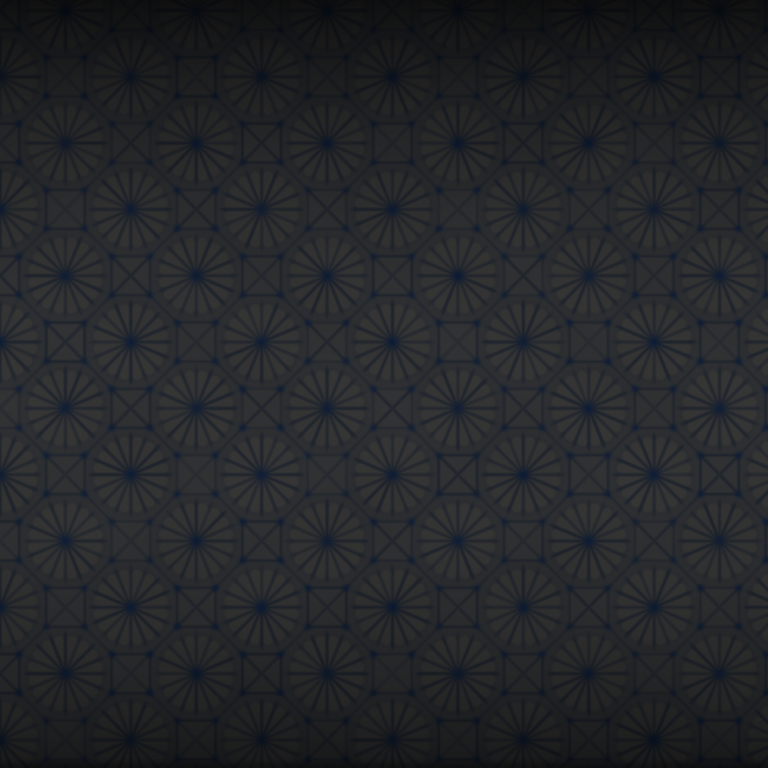
A WebGL 2 fragment shader for this pattern:

```glsl
#version 300 es
precision highp float;
// Dim lattice of octagonal rosettes and crossed squares (truncated square tiling).
// Each point finds its nearest rosette; petals, spokes and edges are soft distance
// fields, with uneven ink per motif and a vertical fall-off of light.

#define REPEATS vec2(11.74, 11.58)   // half-periods across and down
#define ROW_SHIFT 0.0365             // height of the lowest rosette row
#define LINE_WIDTH 0.024             // half width, in half-periods
#define SOFTNESS 0.026               // edge blur, in half-periods
#define PETAL_REACH 0.50             // where the rounded petal tips begin
#define PETAL_COLOR vec3(0.206, 0.206, 0.204)
#define GROUND_COLOR vec3(0.176, 0.183, 0.193)
#define INK_COLOR vec3(0.105, 0.128, 0.170)
#define HUB_COLOR vec3(0.045, 0.110, 0.215)
#define LIGHT_CENTER 0.47
#define LIGHT_FALLOFF 0.60

uniform vec2 u_resolution;
out vec4 outColor;

const float SECTOR = 0.39269908;     // angle between the 16 spokes
const float APOTHEM = 0.70710678;    // octagon centre to side

float hash(vec2 p) {
    vec3 q = fract(vec3(p.xyx) * 0.1031);
    q += dot(q, q.yzx + 33.33);
    return fract((q.x + q.y) * q.z);
}

float stroke(float d, float halfWidth) {
    float blur = max(SOFTNESS, 0.75 * REPEATS.y / u_resolution.y);
    return 1.0 - smoothstep(halfWidth - blur, halfWidth + blur, abs(d));
}

// Rosettes occupy lattice points whose coordinates have an even sum.
vec2 nearestRosette(vec2 p) {
    vec2 diagonal = floor(0.5 * vec2(p.x + p.y, p.x - p.y) + 0.5);
    return vec2(diagonal.x + diagonal.y, diagonal.x - diagonal.y);
}

// Rounded wedge: negative inside a petal lying along +x.
float petalDistance(vec2 p, float spokeDistance) {
    float tip = length(p - vec2(PETAL_REACH, 0.0)) - PETAL_REACH * sin(0.5 * SECTOR);
    return p.x > PETAL_REACH ? tip : -spokeDistance;
}

vec3 rosette(vec2 p, vec2 id) {
    float r = length(p);
    float angle = atan(p.y, p.x + step(r, 1e-5));
    float spoke = floor(angle / SECTOR + 0.5);
    float offset = abs(angle - spoke * SECTOR);
    float spokeDistance = r * sin(offset);
    float t = 0.5 * SECTOR - offset;
    float petal = petalDistance(r * vec2(cos(t), sin(t)), spokeDistance);

    vec3 color = mix(GROUND_COLOR, PETAL_COLOR, 1.0 - smoothstep(-0.05, 0.03, petal));
    float ink = 0.42 + 0.42 * hash(id * 17.0 + mod(spoke, 16.0) + 90.0);
    float reach = 1.0 - smoothstep(0.58, 0.68, r);
    color = mix(color, INK_COLOR, ink * reach * stroke(spokeDistance, LINE_WIDTH));
    return mix(color, INK_COLOR, 0.20 * stroke(petal, 0.018) * smoothstep(0.45, 0.55, r));
}

vec3 crossedSquare(vec2 q, vec2 id) {
    float cross = (abs(q.x) - abs(q.y)) * APOTHEM;
    float ink = 0.35 + 0.40 * hash(id + 51.0);
    vec3 color = mix(GROUND_COLOR, PETAL_COLOR, 0.45);
    return mix(color, INK_COLOR, ink * stroke(cross, LINE_WIDTH));
}

vec3 tiling(vec2 p) {
    vec2 center = nearestRosette(p);
    vec2 local = p - center;
    vec2 a = abs(local);
    vec2 side = a.x > a.y ? vec2(local.x < 0.0 ? -1.0 : 1.0, 0.0)
                          : vec2(0.0, local.y < 0.0 ? -1.0 : 1.0);
    vec2 squareId = center + side;
    vec2 q = local - side;
    float squareEdge = max(a.x, a.y) - APOTHEM;
    float sharedEdge = (1.0 - a.x - a.y) * APOTHEM;

    float inSquare = smoothstep(-0.015, 0.015, squareEdge);
    vec3 color = mix(rosette(local, center), crossedSquare(q, squareId), inSquare);

    // Octagon outlines, darker around some squares.
    float edgeInk = 0.40 + 0.45 * hash(squareId * 3.0 + 120.0);
    color = mix(color, INK_COLOR, edgeInk * stroke(squareEdge, 0.020));
    color = mix(color, INK_COLOR, 0.48 * stroke(sharedEdge, 0.020) * (1.0 - inSquare));

    // Blue knots at the corners and at the rosette hub.
    float corner = length(abs(q) - vec2(1.0 - APOTHEM));
    float knot = exp(-corner * corner / 0.0032);
    float hub = exp(-dot(local, local) / 0.0085);
    color = mix(color, HUB_COLOR, knot * (0.50 + 0.30 * hash(squareId + 200.0)));
    return mix(color, HUB_COLOR, hub * (0.75 + 0.25 * hash(center + 300.0)));
}

void main() {
    vec2 uv = gl_FragCoord.xy / u_resolution;
    vec3 color = tiling((uv - vec2(0.0, ROW_SHIFT)) * REPEATS);

    // Broad, faint mottling.
    float mottle = sin(uv.x * 19.0 + 2.0 * sin(uv.y * 11.0)) * sin(uv.y * 23.0 + uv.x * 7.0);
    color *= 1.0 + 0.025 * mottle;

    // Light fades toward the top and bottom, with a thin dark lower rim.
    float light = 1.0 - LIGHT_FALLOFF * pow(abs(2.0 * (uv.y - LIGHT_CENTER)), 2.6);
    light *= mix(0.7, 1.0, smoothstep(0.0, 0.015, uv.y));
    outColor = vec4(color * light, 1.0);
}
```
